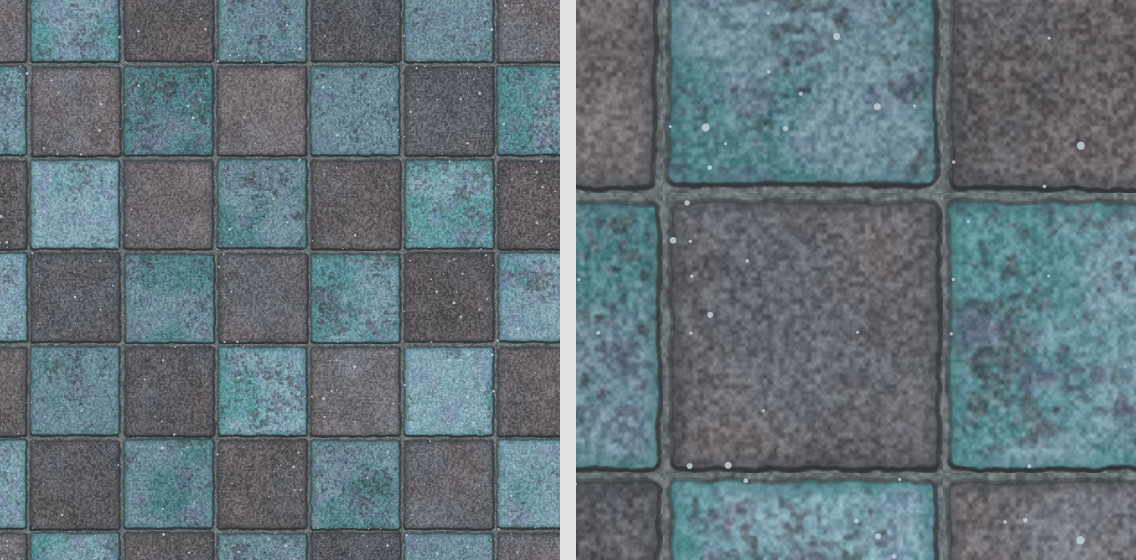
Left: the whole. Right: its middle third, enlarged.
Give the GLSL for this texture, as a WebGL 2 fragment shader.

```glsl
#version 300 es
precision highp float;
// Weathered checkerboard paving: six by six square slabs, teal and grey in turn.
// Each slab is a rough rounded box with its own tone, stains, grain and pits;
// pale grout and a dark crevice fill the joints. The whole tiles seamlessly.

#define TILES 6.0
#define JOINT_OFFSET 0.31
#define SLAB_HALF 0.474
#define CORNER 0.028
#define EDGE_WEAR 0.030
#define GRAIN_SCALE 52.0
#define GRAIN_DEPTH 0.27
#define TONE_RANGE 0.13
#define FLECK_GRID 15.0
#define FLECK_CHANCE 0.055

uniform vec2 u_resolution;
out vec4 fragColor;

const vec3 TEAL = vec3(0.46, 0.58, 0.625);
const vec3 GREEN = vec3(0.29, 0.51, 0.52);
const vec3 GREY = vec3(0.395, 0.41, 0.44);
const vec3 BROWN = vec3(0.40, 0.385, 0.40);
const vec3 STAIN = vec3(0.32, 0.355, 0.38);
const vec3 VIOLET = vec3(0.45, 0.46, 0.59);
const vec3 GROUT = vec3(0.43, 0.46, 0.47);
const vec3 CREVICE = vec3(0.17, 0.18, 0.19);
const vec3 FLECK = vec3(0.76, 0.82, 0.84);

float hash(vec2 p) {
    uvec2 q = uvec2(ivec2(floor(p))) * uvec2(1597334673u, 3812015801u);
    uint h = (q.x ^ q.y) * 1597334673u;
    h = (h ^ (h >> 15u)) * 2246822519u;
    return float((h ^ (h >> 13u)) >> 8u) / 16777216.0;
}

float noise(vec2 p) {
    vec2 i = floor(p), f = fract(p);
    f = f * f * (3.0 - 2.0 * f);
    vec2 e = vec2(1.0, 0.0);
    return mix(mix(hash(i), hash(i + e.xy), f.x),
               mix(hash(i + e.yx), hash(i + e.xx), f.x), f.y);
}

float fbm(vec2 p) {
    float sum = 0.0, amp = 0.5;
    for (int i = 0; i < 4; i++) {
        sum += amp * noise(p);
        p = p * 2.03 + 19.7;
        amp *= 0.5;
    }
    return sum / 0.9375;
}

float roundedBox(vec2 p, float halfSize, float radius) {
    vec2 d = abs(p) - halfSize + radius;
    return length(max(d, 0.0)) + min(max(d.x, d.y), 0.0) - radius;
}

// Sparse round specks: one candidate in each small grid square.
float flecks(vec2 p, float chance, float px) {
    vec2 g = p * FLECK_GRID, id = floor(g);
    vec2 centre = 0.3 + 0.4 * vec2(hash(id + 31.0), hash(id + 67.0));
    float radius = mix(0.08, 0.24, pow(hash(id + 113.0), 3.0));
    float blur = px * FLECK_GRID * 0.7;
    float dist = length(fract(g) - centre);
    return step(hash(id), chance) * (1.0 - smoothstep(radius - blur, radius + blur, dist));
}

// Slab face: base tone, blotches, then pits.
vec3 slabColor(vec2 p, vec2 id, bool teal, float grain) {
    float broad = fbm(p * 2.3 + 5.0);
    float patchy = fbm(p * 4.0 + 71.0);
    float pits = noise(p * 27.0) * 0.55 + noise(p * 43.0 + 9.0) * 0.45;
    float age = hash(id + 211.0);
    vec3 color;
    if (teal) {
        float green = smoothstep(0.45, 0.72, broad + 0.35 * (age - 0.5));
        color = mix(TEAL, GREEN, 0.7 * green);
        float stain = smoothstep(0.58, 0.82, 0.55 * pits + 0.6 * patchy + 0.14 * (age - 0.5));
        color = mix(color, STAIN, 0.75 * stain);
        color = mix(color, VIOLET, 0.4 * smoothstep(0.5, 0.75, fbm(p * 6.0 + 37.0)));
    } else {
        color = mix(GREY, BROWN, smoothstep(0.3, 0.7, broad + 0.5 * (age - 0.5)));
        color *= 0.86 + 0.28 * patchy;
    }
    color *= 1.0 + TONE_RANGE * (2.0 * hash(id + 307.0) - 1.0);
    return color + GRAIN_DEPTH * (grain - 0.5);
}

void main() {
    vec2 grid = gl_FragCoord.xy / u_resolution * TILES - JOINT_OFFSET;
    float px = TILES / min(u_resolution.x, u_resolution.y);
    vec2 id = mod(floor(grid), TILES);
    vec2 local = fract(grid) - 0.5;
    vec2 p = local + 0.5 + id * 17.0;
    bool teal = mod(id.x + id.y, 2.0) > 0.5;

    // Slab outline, slightly shifted and chipped
    vec2 shift = 0.018 * (vec2(hash(id + 401.0), hash(id + 503.0)) - 0.5);
    float dist = roundedBox(local - shift, SLAB_HALF, CORNER);
    dist += EDGE_WEAR * (fbm(p * 13.0) - 0.5);
    float grain = 0.65 * noise(p * GRAIN_SCALE) + 0.35 * noise(p * GRAIN_SCALE * 1.7 + 3.0);

    // Face, with a worn and shaded rim
    vec3 face = slabColor(p, id, teal, grain);
    float rim = smoothstep(-0.065, 0.0, dist);
    face = mix(face, teal ? GREEN * 0.9 : STAIN * 0.8, 0.5 * rim);

    // Joint: rough grout beside a crevice that is deepest under each slab
    vec3 joint = GROUT * (0.68 + 0.55 * grain + 0.2 * (fbm(p * 9.0) - 0.5));
    vec3 color = mix(face, joint, smoothstep(-px, px, dist));
    float under = max(smoothstep(0.42, 0.48, -local.y), 0.6 * smoothstep(0.42, 0.48, local.x));
    float crevice = 1.0 - smoothstep(0.003, 0.012 + px, abs(dist - 0.003));
    color = mix(color, CREVICE, crevice * (0.42 + 0.45 * under));

    // Pale grit, more plentiful on some slabs
    float chance = FLECK_CHANCE * (0.4 + 1.4 * hash(id + 607.0));
    color = mix(color, FLECK, 0.85 * flecks(p, chance, px));
    fragColor = vec4(clamp(color, 0.0, 1.0), 1.0);
}
```
